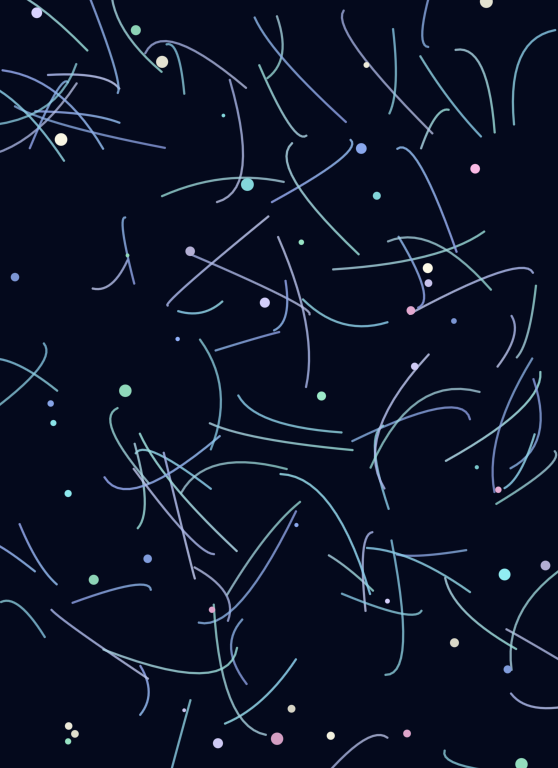
Write a WebGL 2 fragment shader that draws this pattern.

```glsl
#version 300 es
precision highp float;
// Thin pastel curved strokes and small round dots scattered over a midnight blue ground.

uniform vec2 u_resolution;
out vec4 fragColor;

// Lengths are fractions of the canvas height.
const int   STROKE_COUNT   = 92;
const int   STROKE_PARTS   = 14;
const float STROKE_RADIUS  = 0.00145;
const float STROKE_MIN     = 0.055;
const float STROKE_SPREAD  = 0.15;
const float STROKE_BEND    = 0.42;
const float STROKE_OPACITY = 0.88;
const int   DOT_COUNT      = 48;
const float DOT_MIN        = 0.0022;
const float DOT_SPREAD     = 0.0062;
const float TAU            = 6.2832;

const vec3 MIDNIGHT = vec3(0.015, 0.035, 0.11);
const vec3 STROKE_COLORS[4] = vec3[4](
    vec3(0.56, 0.63, 0.90),   // periwinkle
    vec3(0.54, 0.80, 0.92),   // sky
    vec3(0.60, 0.87, 0.85),   // mint
    vec3(0.75, 0.78, 0.92));  // lavender
const vec3 DOT_COLORS[6] = vec3[6](
    vec3(0.55, 0.90, 0.92),   // aqua
    vec3(0.56, 0.68, 0.96),   // blue
    vec3(0.95, 0.94, 0.87),   // cream
    vec3(0.94, 0.70, 0.86),   // pink
    vec3(0.62, 0.93, 0.80),   // green
    vec3(0.82, 0.80, 0.97));  // lilac

vec4 hash4(float n) {
    vec4 p = fract(n * vec4(0.1031, 0.1030, 0.0973, 0.1099));
    p += dot(p, p.wzxy + 33.33);
    return fract((p.xxyz + p.yzzw) * p.zywx);
}

float segmentDistance(vec2 p, vec2 a, vec2 b) {
    vec2 pa = p - a, ba = b - a;
    return length(pa - ba * clamp(dot(pa, ba) / dot(ba, ba), 0.0, 1.0));
}

// Distance to a quadratic curve, walked as short straight parts.
float curveDistance(vec2 p, vec2 start, vec2 control, vec2 end) {
    float nearest = 1e3;
    vec2 previous = start;
    for (int i = 1; i <= STROKE_PARTS; i++) {
        float t = float(i) / float(STROKE_PARTS);
        vec2 next = mix(mix(start, control, t), mix(control, end, t), t);
        nearest = min(nearest, segmentDistance(p, previous, next));
        previous = next;
    }
    return nearest;
}

// Coverage of a shape of the given radius, softened over one pixel.
float coverage(float dist, float radius, float pixel) {
    return smoothstep(-0.75, 0.75, (radius - dist) / pixel);
}

vec3 addStrokes(vec3 color, vec2 p, float aspect, float pixel) {
    for (int i = 0; i < STROKE_COUNT; i++) {
        vec4 place = hash4(float(i) + 11.0);
        vec4 form = hash4(float(i) + 307.0);
        vec2 center = place.xy * vec2(aspect, 1.0);
        float span = STROKE_MIN + STROKE_SPREAD * place.w;
        if (distance(p, center) > span) continue;

        float angle = TAU * place.z;
        vec2 along = vec2(cos(angle), sin(angle)) * span;
        vec2 across = vec2(-along.y, along.x);
        // A control point near either end gives the stroke a hook.
        vec2 control = center + along * (form.x - 0.5) * 1.1
                     + across * (form.y * 2.0 - 1.0) * STROKE_BEND;
        float dist = curveDistance(p, center - 0.5 * along, control, center + 0.5 * along);

        // Tint drifts gently from one end to the other.
        int tint = int(form.z * 4.0);
        float drift = clamp(dot(p - center, along) / (span * span) + 0.5, 0.0, 1.0);
        vec3 ink = mix(STROKE_COLORS[tint], STROKE_COLORS[(tint + 1) % 4], 0.5 * drift);
        float opacity = STROKE_OPACITY * mix(0.85, 1.0, form.w);
        color = mix(color, ink, opacity * coverage(dist, STROKE_RADIUS, pixel));
    }
    return color;
}

vec3 addDots(vec3 color, vec2 p, float aspect, float pixel) {
    for (int i = 0; i < DOT_COUNT; i++) {
        vec4 place = hash4(float(i) + 613.0);
        vec4 form = hash4(float(i) + 829.0);
        float radius = DOT_MIN + DOT_SPREAD * place.z;
        float dist = distance(p, place.xy * vec2(aspect, 1.0));
        vec3 ink = DOT_COLORS[int(form.x * 6.0)] * mix(0.85, 1.05, form.y);
        color = mix(color, min(ink, 1.0), coverage(dist, radius, pixel));
    }
    return color;
}

void main() {
    float pixel = 1.0 / u_resolution.y;
    float aspect = u_resolution.x * pixel;
    vec2 p = gl_FragCoord.xy * pixel;

    vec3 color = addStrokes(MIDNIGHT, p, aspect, pixel);
    color = addDots(color, p, aspect, pixel);
    fragColor = vec4(color, 1.0);
}
```
